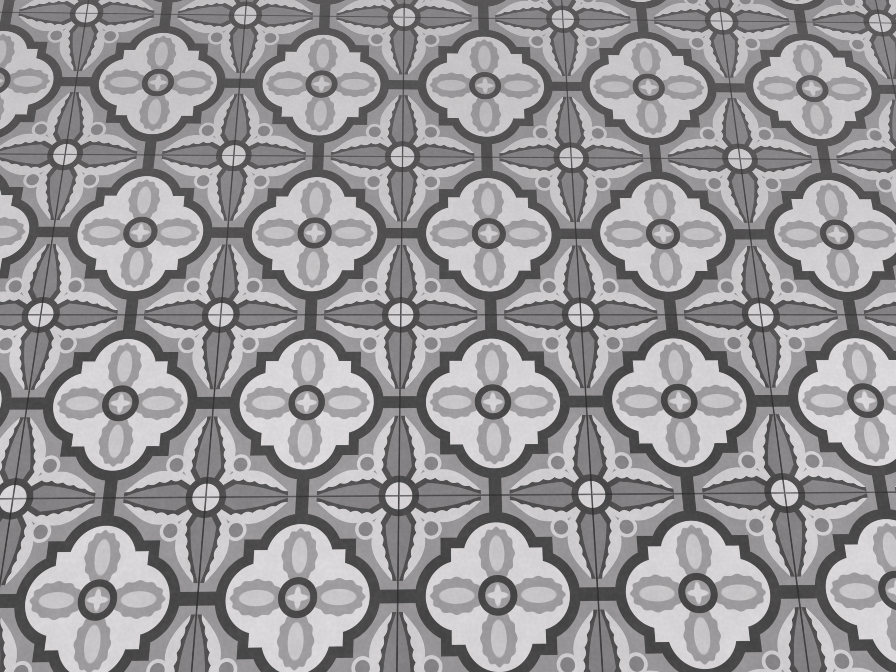
Write a Shadertoy shader that draws this pattern.

```glsl
// Grey cement floor tiles in perspective: quatrefoil medallions with leaf sprays at the tile corners.

float hash(vec2 p) {
    return fract(sin(dot(p, vec2(127.1, 311.7))) * 4375.85);
}

// Cellular noise: distance to the nearest scattered point
float cellular(vec2 p) {
    float nearest = 1.0;
    for (int j = -1; j <= 1; j++)
    for (int i = -1; i <= 1; i++) {
        vec2 cell = floor(p) + vec2(i, j);
        vec2 seed = cell + vec2(hash(cell), hash(cell + 17.0));
        nearest = min(nearest, length(p - seed));
    }
    return nearest;
}

float ellipse(vec2 p, vec2 radii) {
    return (length(p / radii) - 1.0) * min(radii.x, radii.y);
}

// Swap the axes so that x is the larger one: folds across the diagonal
vec2 foldDiagonal(vec2 p) {
    return p.x > p.y ? p : p.yx;
}

float segment(vec2 p, vec2 a, vec2 b) {
    vec2 d = b - a;
    return length(p - a - d * clamp(dot(p - a, d) / dot(d, d), 0.0, 1.0));
}

void paint(inout float tone, float ink, float d, float px) {
    tone = mix(tone, ink, 1.0 - smoothstep(-px, px, d));
}

// Corner spray; p.x runs along the joint, p.y away from it
void paintSpray(inout float tone, vec2 p, float px) {
    float t = clamp((p.x - 0.13) / 0.295, 0.0, 1.0);
    float bulge = sin(3.14159 * t);
    float edge = mix(0.098, 0.028, t) + 0.012 * bulge;
    float scalloped = edge - 0.013 * abs(sin(t * 15.7)) * (1.0 - 0.5 * t);
    float lower = scalloped - p.y;
    float upper = p.y - edge - 0.018 * (1.0 - t) - 0.046 * bulge;
    float ends = abs(p.x - 0.2775) - 0.1475;

    // Spear between neighbouring leaves
    paint(tone, 0.52, max(p.y - edge, p.x - 0.425), px);

    // Arch with a round window
    float arch = length(p - 0.168);
    paint(tone, 0.82, arch - 0.054, px);
    paint(tone, 0.53, arch - 0.036, px);

    // Dark ribs, running in to the boss
    float rib = max(max(edge - 0.030 + 0.008 * t - p.y, p.y - edge), ends);
    rib = min(rib, segment(p, vec2(0.075, 0.045), vec2(0.14, 0.082)) - 0.019);
    paint(tone, 0.32, rib, px);

    // Stem and leaf
    paint(tone, 0.82, segment(p, vec2(0.07), vec2(0.145, 0.115)) - 0.015, px);
    paint(tone, 0.82, max(max(lower, upper), ends), px);

    // Round boss on the joint crossing
    paint(tone, 0.30, length(p) - 0.105, px);
    paint(tone, 0.84, length(p) - 0.070, px);
}

// Central medallion; p.x runs along a lobe
void paintMedallion(inout float tone, vec2 p, float px) {
    float outline = min(p.x - 0.232, length(p - vec2(0.19, 0.0)) - 0.170);
    float connector = max(p.y - 0.033, 0.38 - p.x);
    paint(tone, 0.29, min(outline - 0.053, connector), px);
    paint(tone, 0.85, outline, px);

    // Scalloped petal with a pale heart
    vec2 petal = p - vec2(0.205, 0.0);
    float angle = atan(petal.y / 0.088, petal.x / 0.128);
    paint(tone, 0.62, ellipse(petal, vec2(0.128, 0.088)) - 0.004 * cos(angle * 12.0), px);
    paint(tone, 0.79, ellipse(petal, vec2(0.088, 0.039)), px);

    // Ring and four-pointed star
    float r = length(p);
    paint(tone, 0.29, r - 0.098, px);
    paint(tone, 0.63, r - 0.063, px);
    float star = min(ellipse(p, vec2(0.053, 0.017)), r - 0.026);
    paint(tone, 0.84, star, px);
}

void mainImage(out vec4 fragColor, in vec2 fragCoord) {
    vec2 screen = fragCoord / iResolution.y;
    float x = screen.x;
    float y = 1.0 - screen.y;

    // Floor perspective with a slight twist
    y -= (x - 0.6) * 0.013 * (1.0 - y * 2.13);
    float tileWidth = 0.2344 + 0.0715 * y;
    vec2 floorPos = vec2((x - 0.6016 + 0.011 * y) / tileWidth, 16.918 - 3.9965 / tileWidth);
    float px = 0.6 / (iResolution.y * tileWidth);

    vec2 tile = floor(floorPos);
    vec2 fromCentre = abs(fract(floorPos) - 0.5);
    vec2 fromCorner = 0.5 - fromCentre;

    float tone = 0.60;
    paintSpray(tone, foldDiagonal(fromCorner), px);
    paintMedallion(tone, foldDiagonal(fromCentre), px);

    // Thin joints, varying in strength
    float wear = cellular(floorPos * 9.0);
    vec2 joint = 1.0 - smoothstep(vec2(0.004 - px), vec2(0.004 + px), fromCorner);
    tone = mix(tone, 0.17, max(joint.x * 0.9, joint.y * 0.7) * (0.75 + 0.25 * wear));

    // Tile-to-tile tint, mottling, and haze toward the far edge
    tone += 0.025 * (hash(tile) - 0.5) + 0.025 * (wear - 0.45);
    tone += 0.03 * (cellular(floorPos * 45.0) - 0.45);
    tone = mix(tone, 0.54, 0.21 * smoothstep(0.35, 1.0, screen.y));
    fragColor = vec4(clamp(tone * vec3(1.003, 0.988, 1.0), 0.0, 1.0), 1.0);
}
```
